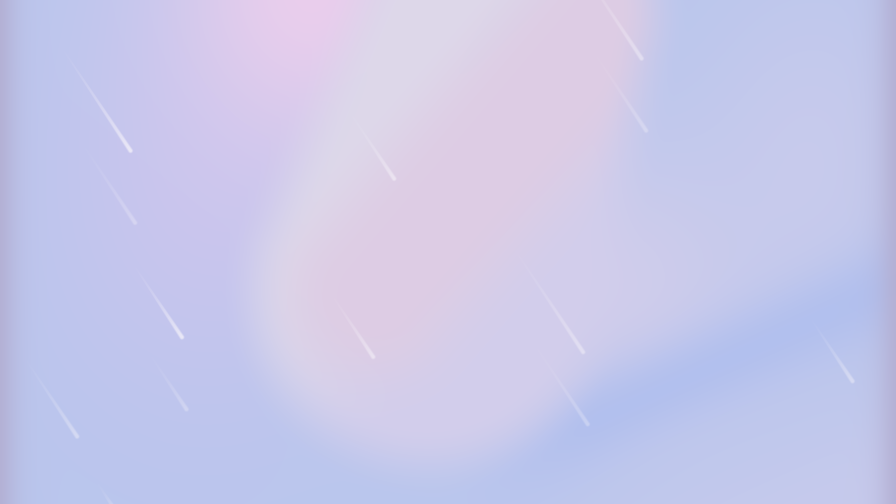
This background is drawn by a WebGL 2 fragment shader. Its source:

```glsl
#version 300 es
precision highp float;
// Pastel sky with a soft leaning bubble and pale falling streaks.
// Wide Gaussian glows tint the sky, a tapered capsule forms the bubble,
// and the streaks follow two wavy rows, with echoes in every other column.

#define SKY vec3(0.725, 0.775, 0.928)
#define LILAC vec3(0.785, 0.770, 0.930)
#define PINK vec3(0.915, 0.805, 0.925)
#define LAVENDER vec3(0.825, 0.805, 0.920)
#define CREAM vec3(0.865, 0.845, 0.915)
#define ROSE vec3(0.868, 0.800, 0.892)
#define DEEP_BLUE vec3(0.695, 0.750, 0.932)
#define EDGE_MAUVE vec3(0.700, 0.685, 0.825)
#define BUBBLE_BLUR 0.075
#define STREAK_WIDTH 0.0065
#define FALL_DIR vec2(0.555, -0.832)
#define ECHO_SHIFT vec2(0.009, -0.143)

uniform vec2 u_resolution;
out vec4 fragColor;

float glow(vec2 p, vec2 center, vec2 radius) {
    vec2 q = (p - center) / radius;
    return exp(-dot(q, q));
}

// Position along segment a-b (x, from 0 to 1) and distance to it (y).
vec2 segment(vec2 p, vec2 a, vec2 b) {
    vec2 ab = b - a;
    float t = clamp(dot(p - a, ab) / dot(ab, ab), 0.0, 1.0);
    return vec2(t, length(p - a - t * ab));
}

// Thin tail that widens and brightens towards its head.
float streak(vec2 p, vec2 head, float len, float strength) {
    vec2 s = segment(p, head - FALL_DIR * len, head);
    float width = STREAK_WIDTH * mix(0.35, 1.0, s.x);
    float body = 1.0 - smoothstep(width * 0.2, width, s.y);
    return strength * body * s.x * mix(0.5, 1.0, s.x);
}

vec3 skyColor(vec2 p) {
    vec3 color = SKY;
    color = mix(color, LILAC, 0.9 * glow(p, vec2(0.40, 0.60), vec2(0.32, 0.42)));
    color = mix(color, PINK, glow(p, vec2(0.62, 1.02), vec2(0.29, 0.34)));
    color = mix(color, LAVENDER, 0.5 * glow(p, vec2(1.62, 0.70), vec2(0.24, 0.36)));

    // Lavender haze bounded below by a slanted blue valley.
    color = mix(color, LAVENDER, 0.9 * glow(p, vec2(1.18, 0.43), vec2(0.34, 0.30)));
    float slope = dot(p - vec2(1.412, 0.271), vec2(0.414, -0.910));
    float right = smoothstep(0.85, 1.20, p.x);
    color = mix(color, DEEP_BLUE, 0.95 * right * exp(-pow(slope / 0.085, 2.0)));
    return mix(color, LAVENDER, 0.5 * right * smoothstep(0.06, 0.38, slope));
}

vec3 addBubble(vec3 color, vec2 p) {
    vec2 axis = segment(p, vec2(0.845, 0.42), vec2(1.02, 0.98));
    float dist = axis.y - mix(0.335, 0.275, axis.x);
    float mask = 1.0 - smoothstep(-BUBBLE_BLUR, BUBBLE_BLUR, dist);

    // Cream on the left rim, lavender below right, rose along the core.
    float side = dot(p - vec2(0.80, 0.45), vec2(0.80, -0.60));
    vec3 inside = mix(CREAM, LAVENDER, smoothstep(-0.22, 0.16, side));
    float core = segment(p, vec2(0.74, 0.42), vec2(1.20, 0.95)).y;
    inside = mix(inside, ROSE, 0.95 * (1.0 - smoothstep(0.06, 0.25, core)));
    return mix(color, inside, mask);
}

float streaks(vec2 p) {
    float light = 0.0;
    for (int row = 0; row < 2; row++) {
        for (int col = 0; col < 4; col++) {
            float c = float(col);
            vec2 top = vec2(0.259, 0.701) + c * (vec2(0.539, -0.2025)
                     + c * vec2(-0.016, 0.147));
            vec2 low = vec2(0.361, 0.331) + c * (vec2(0.388, -0.102)
                     + c * (vec2(-0.022, 0.0822) + c * vec2(0.0135, -0.0193)));
            vec2 head = row == 0 ? top : low;
            bool even = col % 2 == 0;
            float len = even ? 0.245 - 0.075 * float(row) * (1.0 - 0.5 * c) : 0.15;
            float strength = 0.42 + 0.30 * exp(-c);
            light = max(light, streak(p, head, len, strength));
            if (even) {
                light = max(light, streak(p, head + ECHO_SHIFT, len * 0.75, 0.32));
            }
        }
    }
    // Stray streak low on the left, its echo leaving the canvas.
    vec2 stray = vec2(0.153, 0.134);
    light = max(light, streak(p, stray, 0.185, 0.42));
    return max(light, streak(p, stray + vec2(0.075, -0.145), 0.06, 0.3));
}

void main() {
    // Canvas units: height 1, width 16/9.
    vec2 p = gl_FragCoord.xy / u_resolution * vec2(16.0 / 9.0, 1.0);
    vec3 color = addBubble(skyColor(p), p);

    // Mauve shade along both sides.
    float border = min(p.x, 16.0 / 9.0 - p.x);
    color = mix(color, EDGE_MAUVE, 0.9 * exp(-pow(border / 0.035, 1.5)));

    color = mix(color, vec3(0.97, 0.96, 0.98), streaks(p));
    fragColor = vec4(color, 1.0);
}
```
